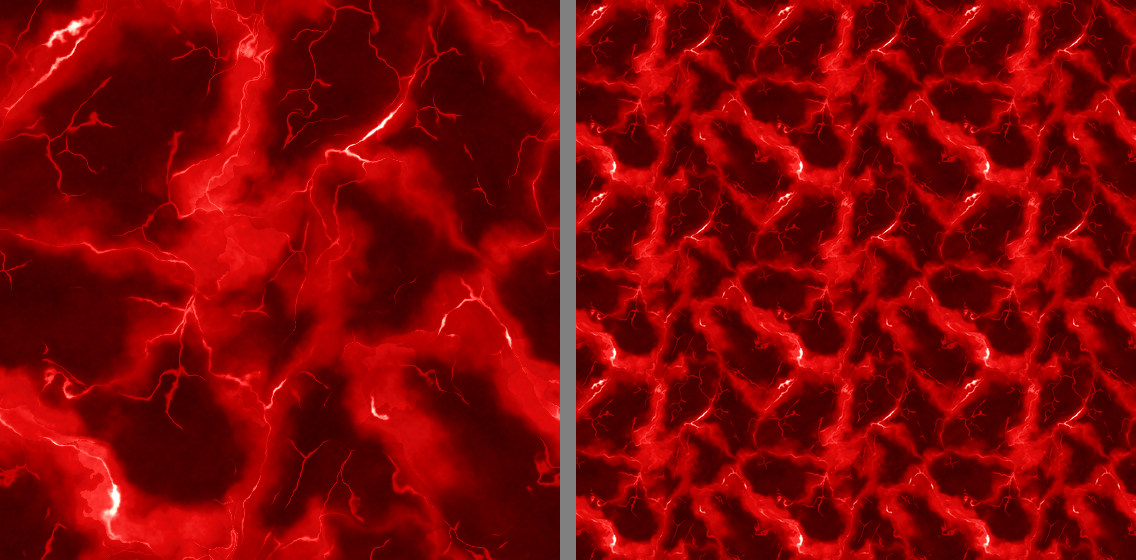
Left, the tile; right, the same tile 3 across and 3 down.
Reproduce this texture procedurally as a WebGL 1 fragment shader.

```glsl
precision highp float;
// Tiling red plasma: soft glowing clouds around dark hollows, crossed by thin hot filaments.
uniform vec2 u_resolution;

vec2 hash2(vec2 p) {
  vec3 q = fract(p.xyx * vec3(0.1031, 0.1030, 0.0973));
  q += dot(q, q.yzx + 33.33);
  return fract((q.xx + q.yz) * q.zy);
}

// Lattice index wrapped to the period, then shifted by a seed
vec2 wrapHash(vec2 cell, float period, float seed) {
  return hash2(floor(mod(cell + 0.5, period)) + seed);
}

// Two channels of wrapping value noise, -1 to 1
vec2 noise2(vec2 p, float period, float seed) {
  vec2 i = floor(p), f = fract(p);
  f = f * f * f * (f * (f * 6.0 - 15.0) + 10.0);
  vec2 low = mix(wrapHash(i, period, seed), wrapHash(i + vec2(1, 0), period, seed), f.x);
  vec2 high = mix(wrapHash(i + vec2(0, 1), period, seed), wrapHash(i + 1.0, period, seed), f.x);
  return mix(low, high, f.y) * 2.0 - 1.0;
}

vec2 fbm(vec2 uv, float period, float seed) {
  vec2 sum = vec2(0.0);
  float amp = 0.5;
  for (int k = 0; k < 5; k++) {
    sum += amp * noise2(uv * period, period, seed);
    period *= 2.0;
    seed += 17.0;
    amp *= 0.5;
  }
  return sum;
}

// Cellular noise: x = distance to the nearest cell border in canvas units, y = cell id
vec2 cells(vec2 uv, float period, float seed) {
  vec2 i = floor(uv * period), f = fract(uv * period);
  vec2 nearest = vec2(0.0), home = vec2(0.0);
  float best = 9.0;
  for (int y = -1; y <= 1; y++) {
    for (int x = -1; x <= 1; x++) {
      vec2 g = vec2(float(x), float(y));
      vec2 r = g + 0.1 + 0.8 * wrapHash(i + g, period, seed) - f;
      if (dot(r, r) < best) {
        best = dot(r, r);
        nearest = r;
        home = g;
      }
    }
  }
  float border = 9.0;
  for (int y = -2; y <= 2; y++) {
    for (int x = -2; x <= 2; x++) {
      vec2 g = home + vec2(float(x), float(y));
      vec2 r = g + 0.1 + 0.8 * wrapHash(i + g, period, seed) - f;
      vec2 d = r - nearest;
      if (dot(d, d) > 0.0001) border = min(border, dot(0.5 * (r + nearest), normalize(d)));
    }
  }
  return vec2(border / period, wrapHash(i + home, period, seed + 5.0).x);
}

// Thin line with a faint halo; it tapers away as the mask falls to zero
float filament(float dist, float mask, float width) {
  float w = max(width * mask, 0.7 / u_resolution.y);
  return mask * (exp(-dist * dist / (w * w)) + 0.1 * exp(-dist / 0.008));
}

// Black-red through red and pink to white
vec3 heatColor(float heat) {
  float white = max(heat - 0.88, 0.0);
  float ember = 0.03 * smoothstep(0.72, 0.82, heat);
  return clamp(vec3(heat, ember + white * 1.5, ember + white * 1.35), 0.0, 1.0);
}

void main() {
  vec2 uv = gl_FragCoord.xy / u_resolution;
  vec2 bent = uv + 0.17 * fbm(uv, 3.0, 11.0);
  vec2 crinkled = bent + 0.026 * fbm(uv, 17.0, 59.0);

  // Clouds gather along the borders of large cells: a bright core in a wide dim haze
  vec2 hollow = cells(crinkled, 3.0, 42.0);
  vec2 drift = fbm(bent, 4.0, 73.0);
  float depth = hollow.x * 3.0 + 0.28 * drift.x;
  float glow = 1.0 - smoothstep(0.02, 0.23, depth);
  float haze = 1.0 - smoothstep(0.08, 0.4, depth);

  // Folds brighten one side of each filament
  vec2 vein = cells(crinkled + 0.03 * drift, 6.0, 131.0);
  vec2 thread = cells(crinkled - 0.03 * drift, 9.0, 167.0);
  vec2 wisp = fbm(bent + 0.1 * drift, 7.0, 211.0);
  float fold = (vein.y - 0.5) * 0.2 * exp(-vein.x / 0.025);
  fold += (thread.y - 0.5) * 0.16 * exp(-thread.x / 0.015);
  float heat = 0.262 + 0.4 * glow + 0.105 * haze;
  heat += glow * (fold + 0.24 * wisp.x) + 0.08 * wisp.y;
  heat += 0.024 * fbm(uv, 60.0, 3.0).x + 0.016 * noise2(uv * 200.0, 200.0, 5.0).x;

  // Broken filaments of uneven width, red in the dark, with scattered hot spots
  vec2 gaps = fbm(uv, 7.0, 307.0);
  vec2 sparks = fbm(uv, 9.0, 401.0);
  float hot = glow * smoothstep(0.22, 0.55, sparks.x);
  float bead = smoothstep(-0.2, 0.45, fbm(uv, 22.0, 503.0).x);
  float width = 0.0014 + 0.0032 * bead + 0.0025 * hot;
  float lines = filament(hollow.x, smoothstep(-0.05, 0.2, gaps.x), width);
  float veins = filament(vein.x, smoothstep(0.02, 0.22, gaps.y), width);
  float threads = filament(thread.x, smoothstep(0.12, 0.32, sparks.y), width);
  float line = min(max(lines, max(veins, threads)), 1.0);
  heat = mix(heat, max(0.76, heat + 0.14 + 0.2 * bead), line) + 0.6 * hot * line;

  gl_FragColor = vec4(heatColor(heat), 1.0);
}
```
